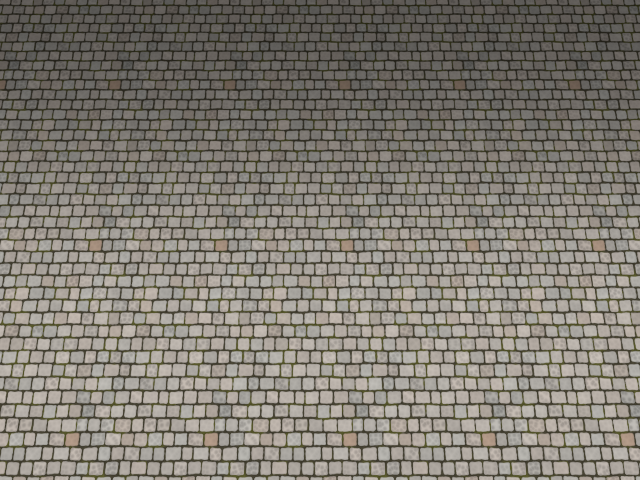
A Shadertoy shader for this texture:

```glsl
// Weathered cobblestone paving with mossy joints, receding gently into shadow.

const float TAU = 6.2832;
const vec2 STONES = vec2(10.0, 15.0);   // columns and rows in one repeat
const float STONE_ASPECT = 1.075;       // mean stone width over row height

const vec3 COOL_STONE = vec3(0.675, 0.67, 0.65);
const vec3 WARM_STONE = vec3(0.735, 0.695, 0.66);
const vec3 RED_STONE  = vec3(0.67, 0.58, 0.51);
const vec3 DIRT       = vec3(0.26, 0.245, 0.19);
const vec3 MOSS       = vec3(0.32, 0.32, 0.16);

float hash(vec2 p, float seed) {
    vec3 q = fract(vec3(p.xyx + seed * 7.31) * vec3(0.1031, 0.1030, 0.0973));
    q += dot(q, q.yzx + 33.33);
    return fract((q.x + q.y) * q.z);
}

// Distance to the nearest scattered point, wrapping after period cells
float cellular(vec2 p, vec2 period) {
    vec2 cell = floor(p);
    float nearest = 2.0;
    for (int y = -1; y <= 1; y++)
    for (int x = -1; x <= 1; x++) {
        vec2 c = cell + vec2(x, y);
        vec2 id = mod(c, period);
        vec2 point = c + vec2(hash(id, 1.0), hash(id, 2.0));
        nearest = min(nearest, distance(p, point));
    }
    return nearest;
}

// Broad patches that repeat once per tile, about -1 to 1
float patches(vec2 tile) {
    vec2 a = tile * TAU;
    return 0.40 * sin(2.0 * a.x + 3.0 * a.y + 1.5 * sin(a.x - 2.0 * a.y))
         + 0.35 * sin(3.0 * a.x - 4.0 * a.y + 2.0 * sin(2.0 * a.y))
         + 0.25 * sin(5.0 * a.x + 7.0 * a.y);
}

float roundedBox(vec2 p, vec2 halfSize, float radius) {
    vec2 q = abs(p) - halfSize + radius;
    return length(max(q, 0.0)) + min(max(q.x, q.y), 0.0) - radius;
}

// Uneven left border of a stone
float border(float column, float row) {
    return column + 0.26 * (hash(vec2(mod(column, STONES.x), row), 3.0) - 0.5);
}

// Local position (xy), column (z) and width (w) of the stone at x in a row
vec4 findStone(float x, float y, float row) {
    float column = floor(x);
    if (x < border(column, row)) column -= 1.0;
    else if (x >= border(column + 1.0, row)) column += 1.0;
    float left = border(column, row);
    float right = border(column + 1.0, row);
    vec2 local = vec2((x - 0.5 * (left + right)) * STONE_ASPECT, y - 0.5);
    return vec4(local, mod(column, STONES.x), (right - left) * STONE_ASPECT);
}

vec3 stoneColor(vec2 id, float grain, float patchiness) {
    vec3 color = mix(COOL_STONE, WARM_STONE, hash(id, 4.0));
    color = mix(color, RED_STONE, 0.35 * smoothstep(0.85, 1.0, hash(id, 5.0)));
    if (id == vec2(2.0, 9.0)) color = RED_STONE;
    float wear = 0.95 + 0.1 * hash(id, 6.0) + 0.03 * patchiness;
    float stain = smoothstep(0.6, 1.0, hash(id, 7.0)) * smoothstep(0.7, 0.1, grain);
    return color * wear * (0.97 + 0.08 * grain) * (1.0 - 0.12 * stain);
}

void mainImage(out vec4 fragColor, in vec2 fragCoord) {
    // Ground plane: the tile width grows toward the viewer
    float x = (fragCoord.x - 0.5 * iResolution.x) / iResolution.y;
    float down = 1.0 - fragCoord.y / iResolution.y;
    float tileWidth = 0.2276 + 0.0674 * down;
    vec2 tile = vec2(x, 2.783) / tileWidth;

    // Slightly wavy courses
    float wave = 0.025 * sin(TAU * (2.0 * tile.x + 3.0 * tile.y))
               + 0.015 * sin(TAU * (5.0 * tile.x - 4.0 * tile.y));
    float course = tile.y * STONES.y + 0.2 + wave;
    float row = mod(floor(course), STONES.y);
    float shift = 0.5 * mod(row, 2.0) - 0.1 + 0.3 * (hash(vec2(row, 0.0), 8.0) - 0.5);
    vec4 stone = findStone(tile.x * STONES.x + shift, fract(course), row);
    vec2 id = vec2(stone.z, row);

    // Surface grain and rough stone outline
    vec2 grainCells = vec2(32.0, 45.0);
    float grain = cellular(tile * grainCells, grainCells);
    float patchiness = patches(tile);
    vec2 gap = vec2(0.03, 0.04) + 0.04 * vec2(hash(id, 9.0), hash(id, 10.0));
    float radius = mix(0.1, 0.2, hash(id, 11.0));
    float d = roundedBox(stone.xy, 0.5 * vec2(stone.w, 1.0) - gap, radius);
    d += 0.07 * (grain - 0.45);

    // Joints: dirt with moss gathered in patches
    float mossiness = smoothstep(-0.1, 0.6, patchiness + 0.5 * (hash(id, 12.0) - 0.5));
    vec3 joint = mix(DIRT, MOSS, mossiness) * (0.85 + 0.3 * grain);

    // Stones, darker at their worn rims
    vec3 face = stoneColor(id, grain, patchiness);
    face *= mix(0.9, 1.0, smoothstep(0.0, -0.12, d));
    float pixel = max(fwidth(course), 0.01);
    float cover = 1.0 - smoothstep(-0.7 * pixel, 0.7 * pixel, d);

    // Shadow toward the far edge
    float light = mix(0.52, 1.0, smoothstep(0.0, 0.66, down));
    fragColor = vec4(mix(joint, face, cover) * light, 1.0);
}
```
